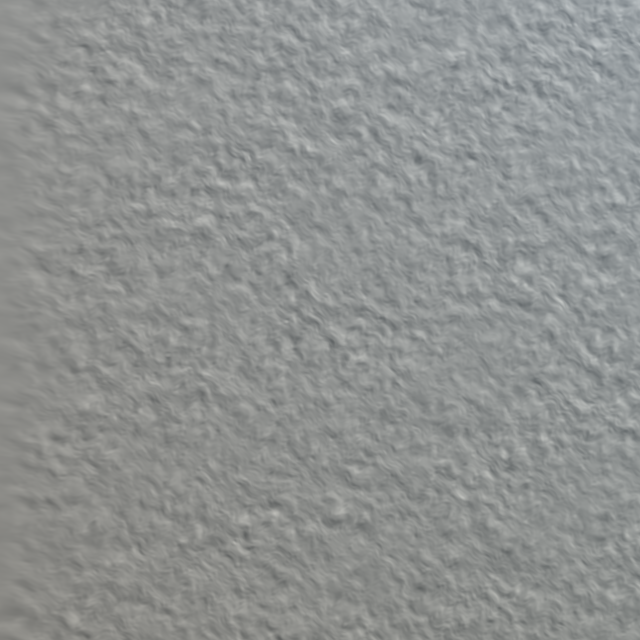
Reproduce this texture procedurally as a Shadertoy shader.

```glsl
// Surface
const vec4 BUMP_FREQUENCY = vec4(23.0, 43.0, 76.0, 165.0);
const vec4 BUMP_WEIGHT = vec4(0.24, 0.74, 0.88, 0.52);
const vec2 RIDGE_DIRECTION = vec2(0.82, -0.572);
const float RIDGE_STRETCH = 1.12;
const float WARP_AMOUNT = 0.0028;

// Light, as angles in the ridge frame, one for each layer of bumps
const vec4 LIGHT_ANGLE = vec4(1.75, 1.85, 1.35, 1.6);
const float RELIEF_CONTRAST = 0.036;
const float HEIGHT_GLOW = 0.5;
const vec3 RELIEF_TINT = vec3(1.03, 1.0, 0.95);

// Left margin, where the wall turns away and blurs
const float MARGIN_WIDTH = 0.10;
const float MARGIN_STRETCH = 0.65;

// Wall colour at the four corners
const vec3 BOTTOM_LEFT = vec3(0.534, 0.530, 0.512);
const vec3 BOTTOM_RIGHT = vec3(0.543, 0.555, 0.546);
const vec3 TOP_LEFT = vec3(0.568, 0.573, 0.566);
const vec3 TOP_RIGHT = vec3(0.604, 0.632, 0.648);

vec3 hash3(vec2 cell) {
    vec3 p = fract(cell.xyx * vec3(0.1031, 0.1030, 0.0973));
    p += dot(p, p.yxz + 33.33);
    return fract((p.xxy + p.yzz) * p.zyx);
}

// Lit shade of scattered round bumps and dents, one per cell:
// slope towards the light, plus a little glow on the raised tops
float bumpShade(vec2 p, vec2 light) {
    vec2 cell = floor(p);
    float shade = 0.0;
    for (int y = -1; y <= 1; y++) {
        for (int x = -1; x <= 1; x++) {
            vec2 neighbour = cell + vec2(x, y);
            vec3 random = hash3(neighbour);
            vec2 offset = p - neighbour - random.xy;
            float falloff = max(1.0 - dot(offset, offset), 0.0);
            float height = 2.0 * random.z - 1.0;
            float slope = 6.0 * dot(offset, light);
            shade += height * falloff * falloff * (slope + HEIGHT_GLOW * falloff);
        }
    }
    return shade;
}

// Layered sines that bend the bumps out of round
vec2 warp(vec2 p) {
    return sin(p.yx * 47.0 + vec2(0.7, 2.1))
         + 0.7 * sin(p.yx * 83.0 + p * 39.0 + vec2(3.3, 1.4))
         + 0.5 * sin(p.yx * 171.0 - p * 97.0);
}

// Slow variation between smoother and rougher patches
float roughness(vec2 p) {
    float waves = sin(p.x * 17.0 + 2.0 * sin(p.y * 11.0))
                + sin(p.y * 23.0 - p.x * 9.0 + 1.3);
    return 1.0 + 0.1 * waves;
}

float wallRelief(vec2 uv) {
    float margin = exp(-uv.x / MARGIN_WIDTH);
    vec2 wall = uv + vec2(MARGIN_STRETCH * MARGIN_WIDTH * margin, 0.0);
    wall += WARP_AMOUNT * warp(wall);

    vec2 across = vec2(-RIDGE_DIRECTION.y, RIDGE_DIRECTION.x);
    vec2 p = vec2(dot(wall, RIDGE_DIRECTION) / RIDGE_STRETCH, dot(wall, across));

    float relief = 0.0;
    for (int i = 0; i < 4; i++) {
        vec2 shift = vec2(17.3, 41.7) * float(i + 1);
        vec2 light = vec2(cos(LIGHT_ANGLE[i]), sin(LIGHT_ANGLE[i]));
        // Fine layers fade first in the blurred margin
        float focus = 1.0 - margin * (0.4 + 0.15 * float(i));
        relief += BUMP_WEIGHT[i] * focus * bumpShade(p * BUMP_FREQUENCY[i] + shift, light);
    }
    return relief * roughness(uv);
}

void mainImage(out vec4 fragColor, in vec2 fragCoord) {
    vec2 canvas = fragCoord / iResolution.xy;
    vec2 uv = fragCoord / iResolution.y;

    vec3 wallColor = mix(mix(BOTTOM_LEFT, BOTTOM_RIGHT, canvas.x),
                         mix(TOP_LEFT, TOP_RIGHT, canvas.x), canvas.y);

    // Stronger relief towards the bright upper right
    float contrast = RELIEF_CONTRAST * mix(0.88, 1.12, 0.5 * (canvas.x + canvas.y));
    vec3 color = wallColor + contrast * wallRelief(uv) * RELIEF_TINT;

    fragColor = vec4(clamp(color, 0.0, 1.0), 1.0);
}
```
